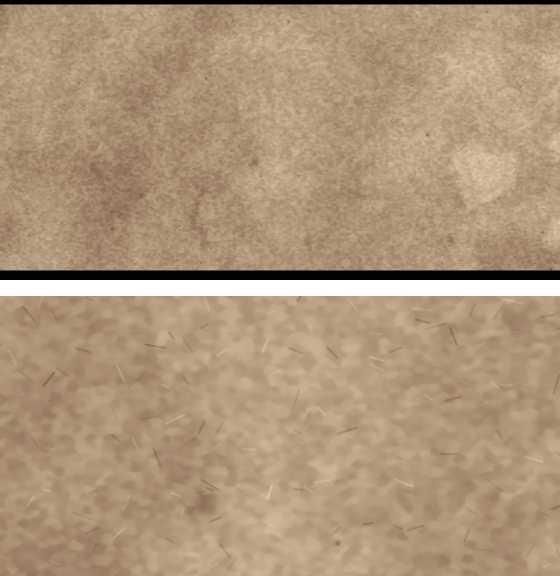
Top: the whole. Bottom: its middle third, enlarged.
Give the GLSL for this texture, as a Shadertoy shader.

```glsl
// Aged brown paper with cloudy stains, grain and short fibres between two black bars.

const vec3 PAPER = vec3(0.705, 0.602, 0.490);
const vec3 SHADE_TINT = vec3(0.98, 1.04, 0.94);
const vec3 BAR_BLACK = vec3(0.006);

vec3 hash3(vec2 cell) {
    vec3 q = fract(cell.xyx * vec3(0.1031, 0.1030, 0.0973));
    q += dot(q, q.yxz + 33.33);
    return fract((q.xxy + q.yzz) * q.zyx);
}

// Smooth cellular noise: random tones blended by distance to jittered points.
float cellNoise(vec2 p) {
    vec2 cell = floor(p), local = fract(p);
    float tone = 0.0, total = 0.0;
    for (int y = -1; y <= 1; y++)
    for (int x = -1; x <= 1; x++) {
        vec2 offset = vec2(x, y);
        vec3 h = hash3(cell + offset + 50.0);
        vec2 d = offset + h.xy - local;
        float weight = exp(-5.0 * dot(d, d));
        tone += weight * (2.0 * h.z - 1.0);
        total += weight;
    }
    return tone / total;
}

float clouds(vec2 p, float scale) {
    float sum = 0.0, amp = 0.5;
    for (int i = 0; i < 5; i++) {
        sum += amp * cellNoise(p * scale + float(i) * 7.3);
        p = mat2(0.8, -0.6, 0.6, 0.8) * p;
        scale *= 2.1;
        amp *= 0.62;
    }
    return sum;
}

float segment(vec2 p, vec2 a, vec2 b) {
    vec2 pa = p - a, ba = b - a;
    return length(pa - ba * clamp(dot(pa, ba) / dot(ba, ba), 0.0, 1.0));
}

float glow(float dist, float width) {
    return exp(-dist * dist / (width * width));
}

float disc(vec2 p, vec2 centre, float radius, float soft) {
    return 1.0 - smoothstep(radius - soft, radius + soft, length(p - centre));
}

// Short strokes, one per cell; positive is light and negative is dark.
float fibres(vec2 p, float scale, float halfLength, float width, float pixel) {
    vec2 cell = floor(p * scale);
    float sum = 0.0;
    for (int y = -1; y <= 1; y++)
    for (int x = -1; x <= 1; x++) {
        vec2 id = cell + vec2(x, y);
        vec3 h = hash3(id + 91.0), k = hash3(id + 217.0);
        float angle = (h.z - 0.5) * 2.6;
        vec2 arm = vec2(cos(angle), sin(angle)) * halfLength * (0.3 + 0.7 * k.x);
        vec2 centre = (id + h.xy) / scale;
        float dist = segment(p, centre - arm, centre + arm);
        float line = 1.0 - smoothstep(width - 0.5 * pixel, width + 0.5 * pixel, dist);
        sum += line * k.y * k.y * (k.z < 0.62 ? -1.0 : 0.8);
    }
    return sum;
}

// Rare soft spots, each kept inside its own cell.
float spots(vec2 p, float scale, float radius, float share) {
    vec2 id = floor(p * scale);
    vec3 h = hash3(id + 133.0), k = hash3(id + 11.0);
    vec2 centre = (id + 0.25 + 0.5 * h.xy) / scale;
    return step(h.z, share) * glow(length(p - centre), radius * (0.5 + 0.5 * k.x)) * (0.4 + 0.6 * k.y);
}

// Broad stains and pale patches, as a change in brightness.
float stains(vec2 p) {
    float tone = 0.0;
    float leftBand = min(segment(p, vec2(0.78, 0.94), vec2(0.46, 0.64)),
                         segment(p, vec2(0.46, 0.64), vec2(0.33, 0.12)));
    tone -= 0.075 * glow(leftBand, 0.085);
    tone -= 0.050 * glow(segment(p, vec2(1.43, 0.82), vec2(1.14, 0.30)), 0.12);
    tone -= 0.110 * glow(length(p - vec2(0.02, 0.13)), 0.075);
    tone -= 0.080 * glow(length(p - vec2(0.02, 0.96)), 0.060);
    tone -= 0.060 * glow(length(p - vec2(1.92, 0.96)), 0.080);

    vec2 palePatch = vec2(1.73, 0.39);
    tone += 0.065 * disc(p, palePatch, 0.095, 0.022);
    tone -= 0.035 * glow(length(p - palePatch) - 0.125, 0.03);
    tone += 0.035 * disc(p, vec2(1.66, 0.81), 0.09, 0.05);

    vec2 ringCentre = vec2(0.79, 0.21);
    float ringSide = smoothstep(0.04, -0.10, p.x - ringCentre.x);
    tone += 0.025 * disc(p, ringCentre, 0.09, 0.02);
    tone -= 0.085 * ringSide * glow(length(p - ringCentre) - 0.105, 0.020);
    tone -= 0.035 * glow(length(p - vec2(1.51, 0.11)) - 0.09, 0.012);

    for (int i = 0; i < 3; i++)
        tone += 0.075 * disc(p, vec2(1.99, 0.17 + 0.30 * float(i)), 0.035, 0.02);
    return tone;
}

void mainImage(out vec4 fragColor, in vec2 fragCoord) {
    vec2 p = fragCoord / iResolution.y;
    p.x *= 2.0 * iResolution.y / iResolution.x;
    float pixel = 1.0 / iResolution.y;

    // Ragged outlines from a gentle warp.
    vec2 warp = vec2(clouds(p + 3.1, 7.0), clouds(p + 8.7, 7.0));
    float tone = stains(p + 0.075 * warp) + 0.105 * clouds(p, 3.2);

    // Paper grain, fibres and specks.
    tone += 0.052 * cellNoise(p * vec2(95.0, 125.0)) + 0.026 * cellNoise(p * 52.0 + 20.0);
    tone += 0.095 * fibres(p, 34.0, 0.012, 0.0014, pixel);
    tone -= 0.120 * spots(p + 0.02 * warp, 4.0, 0.022, 0.16);
    tone -= 0.260 * spots(p, 9.0, 0.005, 0.10);

    vec3 colour = PAPER + tone * SHADE_TINT;
    float inside = smoothstep(-0.5, 0.5, (p.y - 0.034) / pixel)
                 * smoothstep(-0.5, 0.5, (0.984 - p.y) / pixel);
    fragColor = vec4(mix(BAR_BLACK, colour, inside), 1.0);
}
```
